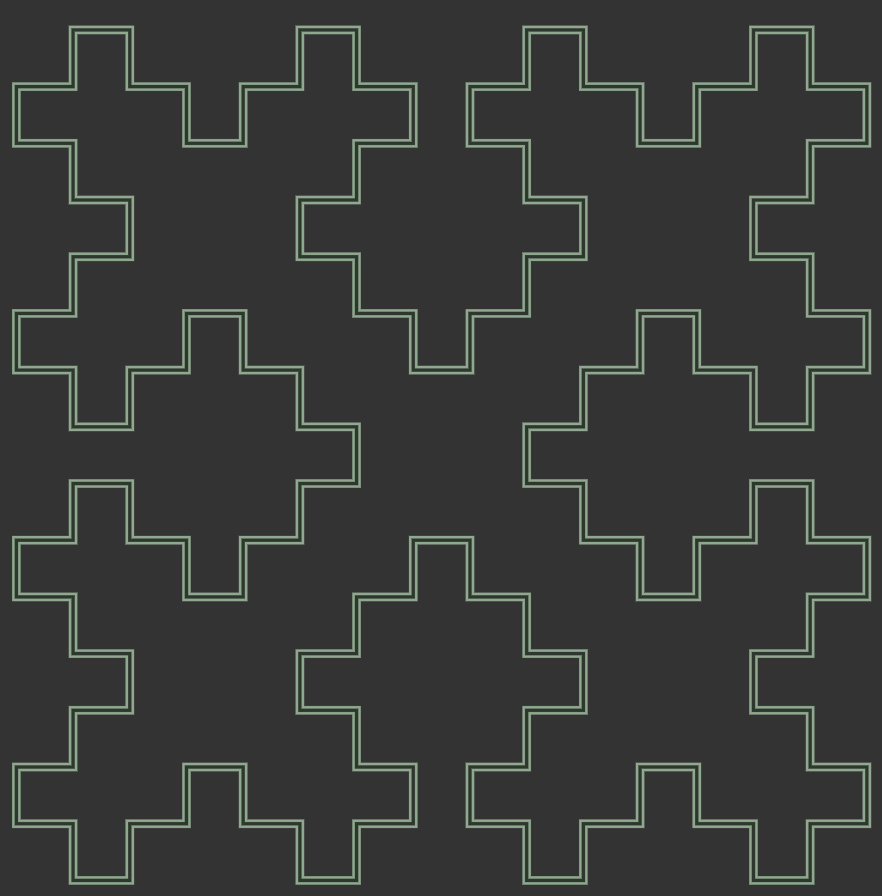
Reproduce this pattern procedurally as a Shadertoy shader.

```glsl
// Closed Sierpinski-style stepped curve, drawn as a thin green double line on charcoal.

const vec3 GROUND = vec3(0.20, 0.20, 0.20);
const vec3 CHANNEL = vec3(0.18, 0.215, 0.18);  // between the two lines
const vec3 LINE = vec3(0.56, 0.66, 0.56);

const vec2 CENTRE = vec2(0.5007, 0.492);  // share of the canvas
const float CELL = 0.06328;               // cell size, share of the height
const float HALF_GAP = 0.053;             // curve to each line, in cells
const float LINE_WIDTH = 0.046;           // in cells
const float SOFTNESS = 1.15;              // edge blur, in pixels

// True for cells enclosed by the curve: a 4 x 4 array of crosses
// joined at their diagonals by 3 x 3 blocks in a checkerboard.
bool enclosed(vec2 cell) {
    vec2 arm = abs(mod(cell, 4.0) - 2.0);
    bool inCross = arm.x + arm.y < 1.5 && max(abs(cell.x), abs(cell.y)) < 7.5;

    vec2 hub = 4.0 * floor(cell / 4.0 + 0.5);
    vec2 offset = abs(cell - hub);
    bool inBlock = max(offset.x, offset.y) < 1.5
        && max(abs(hub.x), abs(hub.y)) < 4.5
        && mod(hub.x + hub.y, 8.0) < 0.5;

    return inCross || inBlock;
}

// Mitred distance to the curve, from the cell and its three nearest neighbours.
float curveDistance(vec2 p) {
    vec2 cell = floor(p + 0.5);
    vec2 local = p - cell;
    vec2 toward = sign(local);
    vec2 edge = 0.5 - abs(local);

    bool here = enclosed(cell);
    float d = 1.0;
    if (enclosed(cell + vec2(toward.x, 0.0)) != here) d = min(d, edge.x);
    if (enclosed(cell + vec2(0.0, toward.y)) != here) d = min(d, edge.y);
    if (enclosed(cell + toward) != here) d = min(d, max(edge.x, edge.y));
    return d;
}

// Antialiased coverage of the region where the signed distance is negative.
float coverage(float signedDistance, float blur) {
    return clamp(0.5 - signedDistance / blur, 0.0, 1.0);
}

void mainImage(out vec4 fragColor, in vec2 fragCoord) {
    float cellPixels = CELL * iResolution.y;
    vec2 p = (fragCoord - CENTRE * iResolution.xy) / cellPixels;
    float blur = SOFTNESS / cellPixels;

    float d = curveDistance(p);
    vec3 color = mix(GROUND, CHANNEL, coverage(d - HALF_GAP, blur));
    color = mix(color, LINE, coverage(abs(d - HALF_GAP) - 0.5 * LINE_WIDTH, blur));
    fragColor = vec4(color, 1.0);
}
```
